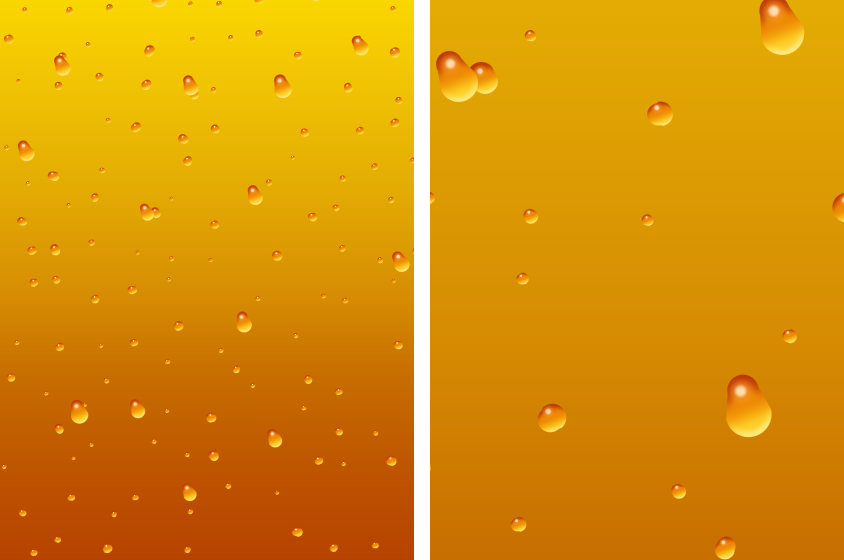
Left, the full canvas; right, a detail of the centre.
Give the GLSL for this background, as a Shadertoy shader.

```glsl
// Amber drink: a vertical yellow-to-rust gradient sprinkled with glossy drops.
// Two jittered grids place the drops; each is a tapered capsule distance field,
// shaded from a dark upper left to a glowing lower right with a small glint.

#define SMALL_CELL 0.073
#define SMALL_SIZE vec2(0.0037, 0.0100)
#define SMALL_SHARE 0.86
#define LARGE_CELL 0.19
#define LARGE_SIZE vec2(0.0140, 0.0215)
#define LARGE_SHARE 0.72
#define SEED 7u

// Integer hash: three values in 0..1 per cell.
vec3 hash3(ivec2 cell, uint salt) {
    uvec3 v = uvec3(uint(cell.x), uint(cell.y), salt + SEED);
    v = v * 1664525u + 1013904223u;
    v.x += v.y * v.z; v.y += v.z * v.x; v.z += v.x * v.y;
    v ^= v >> 16u;
    v.x += v.y * v.z; v.y += v.z * v.x; v.z += v.x * v.y;
    return vec3(v >> 16u) / 65535.0;
}

float ramp(float a, float b, float x) {
    return clamp((x - a) / (b - a), 0.0, 1.0);
}

// Background colour by height, from 0 at the bottom to 1 at the top.
vec3 amber(float h) {
    vec3 c = mix(vec3(0.715, 0.26, 0.0), vec3(0.74, 0.32, 0.0), ramp(0.0, 0.14, h));
    c = mix(c, vec3(0.78, 0.43, 0.0), ramp(0.14, 0.33, h));
    c = mix(c, vec3(0.84, 0.55, 0.01), ramp(0.33, 0.47, h));
    c = mix(c, vec3(0.89, 0.67, 0.01), ramp(0.47, 0.66, h));
    c = mix(c, vec3(0.95, 0.78, 0.01), ramp(0.66, 0.88, h));
    return mix(c, vec3(0.98, 0.84, 0.0), ramp(0.88, 1.0, h));
}

// Signed distance to a capsule whose radius runs from ra at a to rb at b.
float taperedCapsule(vec2 p, vec2 a, vec2 b, float ra, float rb) {
    vec2 axis = b - a;
    float t = clamp(dot(p - a, axis) / dot(axis, axis), 0.0, 1.0);
    return length(p - a - axis * t) - mix(ra, rb, t);
}

// Colour inside a drop; p spans about -1..1 and d is the signed distance.
vec3 dropColour(vec2 p, float d) {
    float g = dot(p, vec2(0.36, -0.93));
    vec3 c = mix(vec3(0.78, 0.25, 0.01), vec3(0.93, 0.54, 0.02), smoothstep(-0.95, -0.1, g));
    c = mix(c, vec3(1.0, 0.80, 0.10), smoothstep(-0.1, 0.75, g));

    // Bright crescent low down, dark rim at the top.
    float rim = smoothstep(-0.32, -0.04, d);
    c = mix(c, vec3(1.0, 0.93, 0.55), smoothstep(0.25, 0.95, g) * (0.25 + 0.6 * rim));
    c = mix(c, vec3(0.70, 0.20, 0.01), 0.6 * rim * smoothstep(0.1, -0.7, g));

    // Glint with a soft halo.
    float r = length(p - vec2(-0.2, 0.46));
    c = mix(c, vec3(1.0, 0.62, 0.22), 0.6 * smoothstep(0.5, 0.1, r));
    return mix(c, vec3(1.0, 0.90, 0.74), 0.9 * smoothstep(0.25, 0.08, r));
}

// Paints one grid of drops; every drop stays within its own cell.
vec3 drops(vec3 base, vec2 pos, float cell, vec2 sizes, float share, bool large) {
    ivec2 id = ivec2(floor(pos / cell));
    uint salt = large ? 40u : 10u;
    vec3 place = hash3(id, salt);
    vec3 form = hash3(id, salt + 1u);
    if (place.z > share) return base;

    float size = mix(sizes.x, sizes.y, pow(form.x, large ? 0.8 : 1.4));
    vec2 jitter = (place.xy - 0.5) * (1.0 - 2.6 * size / cell);
    vec2 p = (pos - (vec2(id) + 0.5 + jitter) * cell) / size;

    // Large drops lean left; small ones are rounder and turn freely.
    float angle = large ? 0.35 * (form.y - 0.5) : 6.283 * form.y;
    float ca = cos(angle), sa = sin(angle);
    vec2 q = mat2(ca, -sa, sa, ca) * p;
    float d;
    if (large) {
        d = taperedCapsule(q, vec2(0.09, -0.26), vec2(-0.2, 0.46), 0.73, 0.5);
    } else {
        float stretch = 0.06 + 0.22 * form.z * form.x;
        d = taperedCapsule(q, vec2(0.0, -stretch), vec2(0.0, stretch), 0.9, 0.82);
    }
    float pixel = 1.0 / (iResolution.y * size);
    return mix(base, dropColour(p, d), smoothstep(0.75 * pixel, -0.75 * pixel, d));
}

void mainImage(out vec4 fragColor, in vec2 fragCoord) {
    vec2 pos = fragCoord / iResolution.y;
    vec3 colour = amber(pos.y);
    colour = drops(colour, pos, SMALL_CELL, SMALL_SIZE, SMALL_SHARE, false);
    colour = drops(colour, pos, LARGE_CELL, LARGE_SIZE, LARGE_SHARE, true);
    fragColor = vec4(colour, 1.0);
}
```
